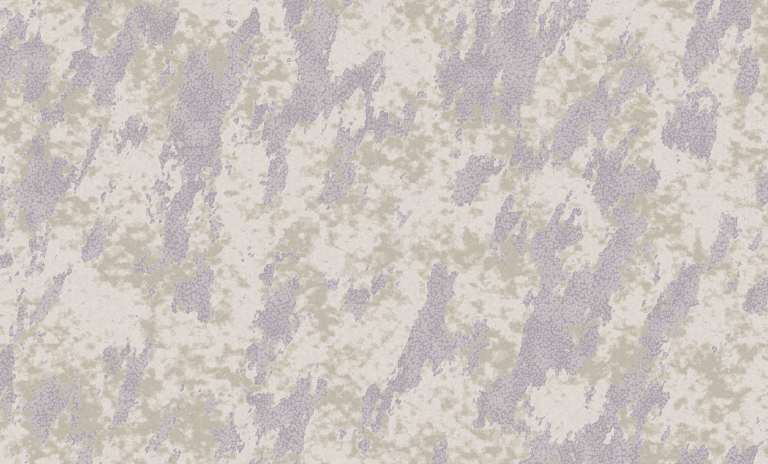
Reproduce this texture procedurally as a Shadertoy shader.

```glsl
// Mottled plaster wallpaper: a cream ground with clustered olive flecks and
// ragged, upright lavender patches. Each layer is a standardised fractal noise
// cut at a level that sets its share; a fine cell pattern adds leathery grain.

const vec3 CREAM          = vec3(0.875, 0.843, 0.824);
const vec3 OLIVE_LIGHT    = vec3(0.820, 0.791, 0.745);
const vec3 OLIVE_DARK     = vec3(0.758, 0.731, 0.676);
const vec3 LAVENDER_LIGHT = vec3(0.785, 0.757, 0.768);
const vec3 LAVENDER_DARK  = vec3(0.685, 0.662, 0.685);

float hash(vec2 p) {
    return fract(sin(dot(p, vec2(127.1, 311.7))) * 43758.5453);
}

float valueNoise(vec2 p) {
    vec2 cell = floor(p), f = fract(p);
    f = f * f * (3.0 - 2.0 * f);
    float low  = mix(hash(cell), hash(cell + vec2(1.0, 0.0)), f.x);
    float high = mix(hash(cell + vec2(0.0, 1.0)), hash(cell + vec2(1.0)), f.x);
    return mix(low, high, f.y);
}

// Fractal noise scaled to mean 0 and a spread of about 1
float fractal(vec2 p, int octaves, float gain) {
    const mat2 TURN = mat2(0.8, 0.6, -0.6, 0.8);
    const float NOISE_SPREAD = 0.2145;
    float sum = 0.0, power = 0.0, weight = 1.0;
    for (int i = 0; i < octaves; i++) {
        sum += weight * (valueNoise(p) - 0.5);
        power += weight * weight;
        weight *= gain;
        p = TURN * p * 2.03 + 17.3;
    }
    return sum / (sqrt(power) * NOISE_SPREAD);
}

// Distance to the nearest jittered cell centre: small pebbles
float pebbles(vec2 p) {
    vec2 cell = floor(p);
    float nearest = 2.0;
    for (int y = -1; y <= 1; y++) {
        for (int x = -1; x <= 1; x++) {
            vec2 id = cell + vec2(x, y);
            vec2 centre = id + vec2(hash(id), hash(id + 57.3));
            nearest = min(nearest, distance(p, centre));
        }
    }
    return nearest;
}

// Soft-edged cut of a layer at a level
float cut(float value, float level, float softness) {
    return smoothstep(level - softness, level + softness, value);
}

void mainImage(out vec4 fragColor, in vec2 fragCoord) {
    vec2 p = fragCoord / iResolution.y;

    // Shared fields: leafy flecks, their clusters, and pebbled grain
    float fleck = fractal(p * vec2(62.0, 76.0) + 31.7, 3, 0.55);
    float cluster = fractal(p * vec2(11.0, 9.0) + 83.1, 3, 0.55);
    float pebble = pebbles(p * 170.0 + 9.0);
    float grain = valueNoise(p * 230.0 + 5.0) - 0.5;

    // Olive flecks in two tones
    float olive = 0.8 * fleck + 0.6 * cluster;
    vec3 color = mix(CREAM, OLIVE_LIGHT, cut(olive, -0.02, 0.22));
    color = mix(color, OLIVE_DARK, cut(olive + 0.5 * grain, 0.8, 0.25));

    // Lavender patches: stretched upright, leaning right, nibbled by flecks
    vec2 lean = vec2(p.x - 0.3 * p.y, 0.5 * p.y) * 17.0;
    float patches = fractal(lean + 47.9, 5, 0.62) - 0.25 * fleck;
    float sheen = valueNoise(p * vec2(40.0, 26.0) + 12.4) - 0.5;
    float tone = smoothstep(0.25, 0.9, 1.0 - pebble + 0.5 * sheen);
    vec3 lavender = mix(LAVENDER_DARK, LAVENDER_LIGHT, tone);
    color = mix(color, lavender, cut(patches, 0.57, 0.14));

    // Faint paper relief over everything
    color += 0.035 * grain + 0.025 * (0.45 - pebble);
    fragColor = vec4(color, 1.0);
}
```
